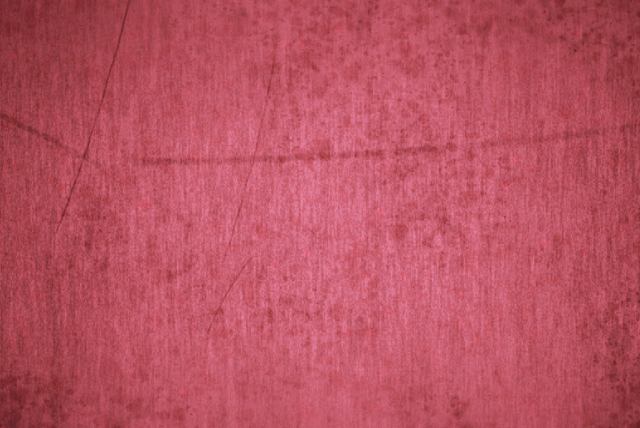
Reproduce this texture procedurally as a Shadertoy shader.

```glsl
// Worn crimson-pink cloth board: vertical weave, stains, scratches and a dark vignette.

float hash(vec2 p) {
    vec3 q = fract(vec3(p.xyx) * 0.1031);
    q += dot(q, q.yzx + 33.33);
    return fract((q.x + q.y) * q.z);
}

float noise(vec2 p) {
    vec2 i = floor(p), f = fract(p);
    f = f * f * (3.0 - 2.0 * f);
    return mix(mix(hash(i), hash(i + vec2(1, 0)), f.x),
               mix(hash(i + vec2(0, 1)), hash(i + vec2(1, 1)), f.x), f.y);
}

float fbm(vec2 p) {
    float sum = 0.0, amp = 0.5;
    for (int i = 0; i < 4; i++) {
        sum += amp * noise(p);
        p = p * 2.03 + 17.3;
        amp *= 0.5;
    }
    return sum / 0.9375;
}

// Scattered round stains, one candidate per cell; radius is in cells.
float spots(vec2 p, float cells, float density, float radius, float soft) {
    vec2 q = p * cells, id = floor(q);
    q += 0.35 * (vec2(noise(q * 3.0), noise(q * 3.0 + 40.0)) - 0.5);
    float cover = 0.0;
    for (int y = -1; y <= 1; y++)
    for (int x = -1; x <= 1; x++) {
        vec2 c = id + vec2(x, y);
        vec2 centre = c + vec2(hash(c + 11.0), hash(c + 57.0));
        float r = radius * mix(0.4, 1.0, hash(c + 91.0));
        float d = length((q - centre) * vec2(0.9, 1.1));
        float strength = step(hash(c + 133.0), density) * mix(0.4, 1.0, hash(c + 171.0));
        cover = max(cover, strength * (1.0 - smoothstep(r * (1.0 - soft), r * (1.0 + soft), d)));
    }
    return cover;
}

// Soft bowed stroke from a to b, fading at both ends.
float stroke(vec2 p, vec2 a, vec2 b, float bow, float width) {
    vec2 ab = b - a;
    float h = clamp(dot(p - a, ab) / dot(ab, ab), 0.0, 1.0);
    vec2 side = normalize(vec2(-ab.y, ab.x));
    float wobble = 0.004 * (noise(p * 23.0) - 0.5);
    float d = length(p - a - ab * h - side * (bow * 4.0 * h * (1.0 - h) + wobble));
    float ends = smoothstep(0.0, 0.06, h) * smoothstep(1.0, 0.9, h);
    return ends * (1.0 - smoothstep(width * 0.3, width * 1.5, d));
}

// Dark wine to light pink in steps of one.
vec3 ramp(float t) {
    vec3 shades[6] = vec3[6](
        vec3(0.50, 0.18, 0.21), vec3(0.59, 0.24, 0.27), vec3(0.68, 0.28, 0.33),
        vec3(0.75, 0.34, 0.40), vec3(0.81, 0.39, 0.47), vec3(0.86, 0.46, 0.56));
    vec3 col = shades[0] * (1.0 + 0.17 * clamp(t, -4.0, 0.0));
    for (int i = 1; i < 6; i++)
        col = mix(col, shades[i], clamp(t - float(i) + 1.0, 0.0, 1.0));
    return col + vec3(0.03, 0.06, 0.07) * clamp(t - 5.0, 0.0, 1.5);
}

void mainImage(out vec4 fragColor, in vec2 fragCoord) {
    vec2 p = fragCoord / iResolution.y;
    float aspect = iResolution.x / iResolution.y;
    float focus = 1.0 - smoothstep(0.15, 0.55, abs(p.y - 0.47));

    // Light pool and broad unevenness
    vec2 off = p - vec2(0.53 * aspect, 0.45);
    float tone = 4.25 - 5.0 * dot(off, off);
    tone += 1.5 * (fbm(p * vec2(5.0, 3.5)) - 0.5);

    // Vertical weave and fine grain, crispest in the focused band
    float weave = noise(p * vec2(190.0, 16.0)) + noise(p * vec2(260.0, 45.0) + 70.0) - 1.0;
    float bands = noise(p * vec2(65.0, 5.0) + 31.0) - 0.5;
    float grain = noise(p * vec2(340.0, 250.0) + 9.0) - 0.5;
    tone += mix(0.55, 1.15, focus) * weave + 0.6 * bands;
    tone += mix(0.7, 1.7, focus) * grain;

    // Stains gather in patches, more of them to the right
    float patches = smoothstep(0.3, 0.7, fbm(p * 4.0 + 8.0) + 0.12 * (p.x / aspect - 0.5));
    float soft = mix(0.75, 0.4, focus);
    float stain = 0.9 * spots(p, 19.0, 0.5, 0.38, soft);
    stain = max(stain, 0.9 * spots(p + 3.1, 38.0, 0.45, 0.42, soft));
    stain = max(stain, spots(p + 7.7, 75.0, 0.3, 0.45, soft));
    tone -= 1.5 * stain * mix(0.3, 1.0, patches);
    tone -= 0.8 * smoothstep(0.52, 0.72, fbm(p * 30.0 + 4.0)) * patches;
    tone -= 2.2 * spots(p + 1.3, 9.0, 0.2, 0.035, 0.6);

    // Broad creases
    float breaks = mix(0.5, 1.0, noise(p * 26.0));
    float crease = stroke(p, vec2(0.30, 0.622), vec2(1.03, 0.652), -0.007, 0.008);
    crease += 0.55 * stroke(p, vec2(0.95, 0.648), vec2(1.52, 0.706), -0.004, 0.009);
    crease += 0.7 * stroke(p, vec2(-0.02, 0.74), vec2(0.26, 0.595), 0.004, 0.007);
    crease += 0.4 * stroke(p, vec2(0.35, 0.535), vec2(0.47, 0.45), 0.006, 0.007);
    tone -= 1.8 * crease * breaks;

    // Thin scratches
    float scratch = stroke(p, vec2(0.31, 1.03), vec2(0.12, 0.43), 0.012, 0.0026);
    scratch += 0.85 * stroke(p, vec2(0.645, 0.88), vec2(0.513, 0.36), 0.010, 0.0026);
    scratch += 0.9 * stroke(p, vec2(0.60, 0.41), vec2(0.483, 0.21), -0.012, 0.0028);
    tone -= 2.1 * scratch * breaks;

    // Stained cloth leans red, with a few vivid flecks
    vec3 col = ramp(tone);
    col += vec3(0.025, -0.008, -0.015) * stain;
    float fleck = spots(p + 5.9, 14.0, 0.22, 0.13, 0.7);
    col = mix(col, vec3(col.r + 0.09, col.g * 0.98, col.b), 0.8 * fleck);
    fragColor = vec4(clamp(col, 0.0, 1.0), 1.0);
}
```
